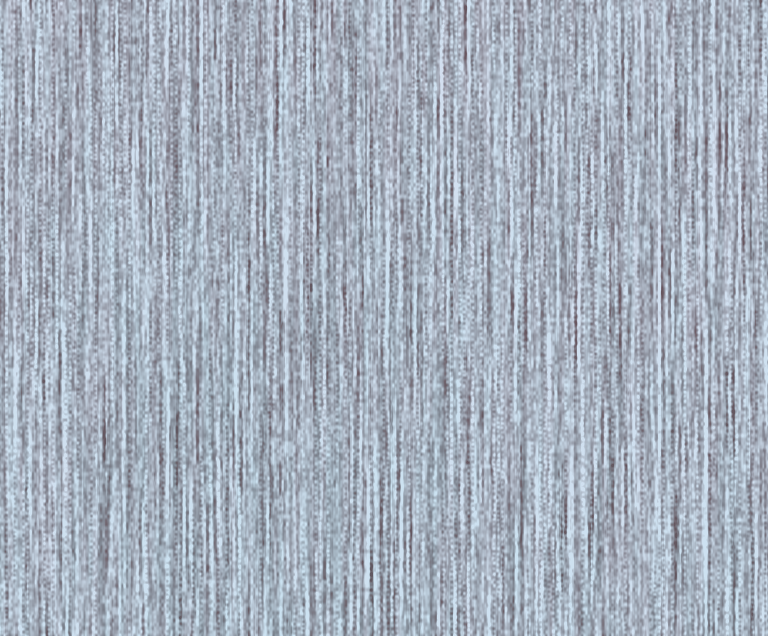
A Shadertoy shader for this texture:

```glsl
// Fine vertical threads of pale blue and grey-violet, like a woven wall covering.

const vec3 SHADOW_VIOLET = vec3(0.452, 0.456, 0.500);
const vec3 PALE_BLUE = vec3(0.784, 0.850, 0.910);
const float TAU = 6.2831853;

float hash(vec2 p) {
    vec3 q = fract(vec3(p.xyx) * 0.1031);
    q += dot(q, q.yzx + 33.33);
    return fract((q.x + q.y) * q.z);
}

// Smooth value noise from -1 to 1.
float noise(vec2 p) {
    vec2 cell = floor(p);
    vec2 f = fract(p);
    f = f * f * (3.0 - 2.0 * f);
    float low = mix(hash(cell), hash(cell + vec2(1, 0)), f.x);
    float high = mix(hash(cell + vec2(0, 1)), hash(cell + vec2(1, 1)), f.x);
    return 2.0 * mix(low, high, f.y) - 1.0;
}

// Tone along one thread; each column has its own phase and stretch.
float threadTone(float column, float y, float seed) {
    float phase = 40.0 * hash(vec2(column, seed));
    float stretch = mix(0.5, 1.6, hash(vec2(column, seed + 7.0)));
    float along = y * stretch + phase;
    float knot = floor(along);
    float blend = smoothstep(0.3, 0.7, fract(along));
    float start = hash(vec2(column + seed, knot));
    float end = hash(vec2(column + seed, knot + 1.0));
    return 2.0 * mix(start, end, blend) - 1.0;
}

// A thread set off against its neighbours, which keeps broad areas even.
float separatedTone(float column, float y, float seed) {
    float beside = threadTone(column - 1.0, y, seed) + threadTone(column + 1.0, y, seed);
    return threadTone(column, y, seed) - 0.3 * beside;
}

// Threads blended across; density is cells per canvas height.
float threads(vec2 p, vec2 density, float seed) {
    vec2 q = p * density;
    float column = floor(q.x);
    float blend = smoothstep(0.2, 0.8, fract(q.x));
    return mix(separatedTone(column, q.y, seed),
               separatedTone(column + 1.0, q.y, seed), blend);
}

// Sparse, long single threads with soft sides, from 0 to 1.
float accents(vec2 p, vec2 density, float seed) {
    vec2 q = p * density;
    float side = abs(fract(q.x) - 0.5);
    float presence = smoothstep(0.5, 0.85, threadTone(floor(q.x), q.y, seed));
    return presence * smoothstep(0.5, 0.2, side);
}

// Small stitches, unevenly spaced, that show on some of the threads only.
float stitches(vec2 p, float density, float pitch) {
    float column = floor(p.x * density);
    float across = sin(0.5 * TAU * fract(p.x * density));
    float phase = TAU * hash(vec2(column, 91.0)) + 2.5 * noise(vec2(column, p.y * 35.0));
    float presence = smoothstep(-0.1, 0.6, threadTone(column, p.y * 4.0, 57.0));
    return presence * across * sin(TAU * pitch * p.y + phase);
}

void mainImage(out vec4 fragColor, in vec2 fragCoord) {
    vec2 uv = fragCoord / iResolution.y;

    // Ragged thread edges and worn places along the threads
    vec2 p = uv;
    p.x += 0.0005 * noise(uv * vec2(70.0, 150.0));
    float wear = 0.95 + 0.7 * noise(uv * vec2(190.0, 75.0) + 31.0);

    // Layers from broad to fine
    float cloud = noise(uv * vec2(3.0, 2.2) + 5.0);
    float tone = 0.605 + 0.03 * cloud;
    tone += 0.15 * threads(p, vec2(118.0, 3.0), 11.0);
    tone += 0.31 * wear * threads(p, vec2(190.0, 5.5), 23.0);
    tone += 0.21 * threads(p, vec2(245.0, 14.0), 37.0);
    tone += 0.27 * accents(p, vec2(150.0, 3.4), 71.0);
    tone -= 0.30 * wear * accents(p, vec2(185.0, 4.0), 83.0);
    tone += 0.18 * stitches(p, 150.0, 115.0);
    tone += 0.32 * noise(uv * vec2(270.0, 165.0) + 13.0);
    tone = clamp(tone, -0.3, 1.08);

    // Colour: brownish gaps, and a slight drift between warm and cool
    vec3 color = mix(SHADOW_VIOLET, PALE_BLUE, tone);
    float warmth = 0.4 * cloud + 0.8 * (uv.y - 0.5);
    warmth += 0.9 * noise(uv * vec2(120.0, 8.0) + 47.0);
    color += vec3(0.014, -0.005, -0.003) * warmth;
    color += vec3(0.04, 0.005, 0.0) * smoothstep(0.2, -0.2, tone);
    fragColor = vec4(color, 1.0);
}
```
